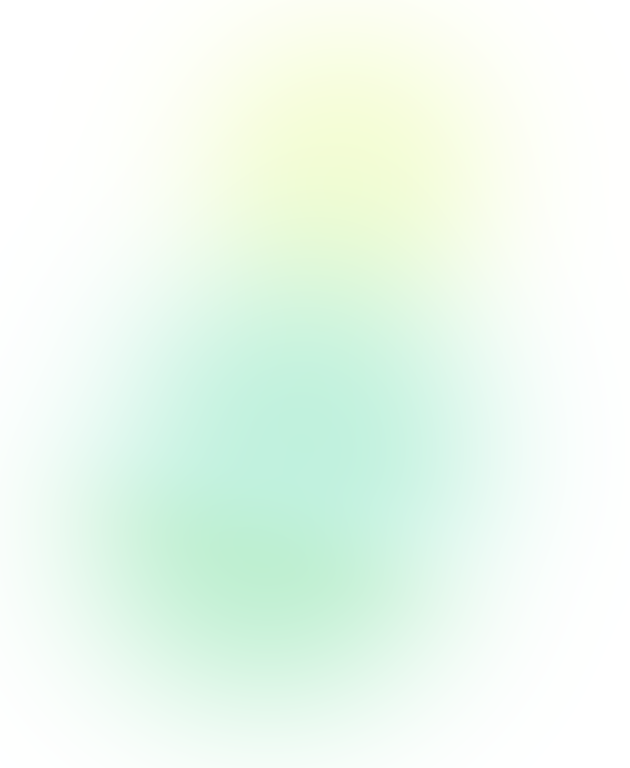
Give the GLSL for this background, as a WebGL 1 fragment shader.

```glsl
precision highp float;
// Soft pale backdrop: a yellow glow above a slanted teal-to-green glow on white.

uniform vec2 u_resolution;

// Distance from p to the segment a-b.
float segmentDistance(vec2 p, vec2 a, vec2 b) {
  vec2 ab = b - a;
  float t = clamp(dot(p - a, ab) / dot(ab, ab), 0.0, 1.0);
  return length(p - a - ab * t);
}

// Flat-topped bell: 1 at the core, fading smoothly past the radius.
float glow(float dist, float radius, float flatness) {
  return exp(-pow(max(dist / radius, 1e-4), flatness));
}

void main() {
  // Height is one unit, x is measured from the centre line.
  vec2 p = vec2(gl_FragCoord.x - 0.5 * u_resolution.x, gl_FragCoord.y) / u_resolution.y;

  float sun = glow(distance(p, vec2(0.039, 0.772)), 0.208, 2.4);
  float pool = glow(segmentDistance(p, vec2(-0.019, 0.412), vec2(-0.061, 0.323)), 0.255, 2.6);

  // The lower glow turns from teal to green along a tilted line.
  float greenness = 1.0 - smoothstep(0.245, 0.388, p.y + 0.25 * (p.x + 0.06));
  vec3 poolTint = mix(vec3(0.245, 0.055, 0.130), vec3(0.260, 0.065, 0.185), greenness);

  // Each glow takes its tint away from white; the pool veils the yellow.
  vec3 color = vec3(1.0);
  color -= vec3(0.038, 0.008, 0.165) * sun * (1.0 - 0.6 * pool);
  color -= poolTint * pool;

  gl_FragColor = vec4(color, 1.0);
}
```
